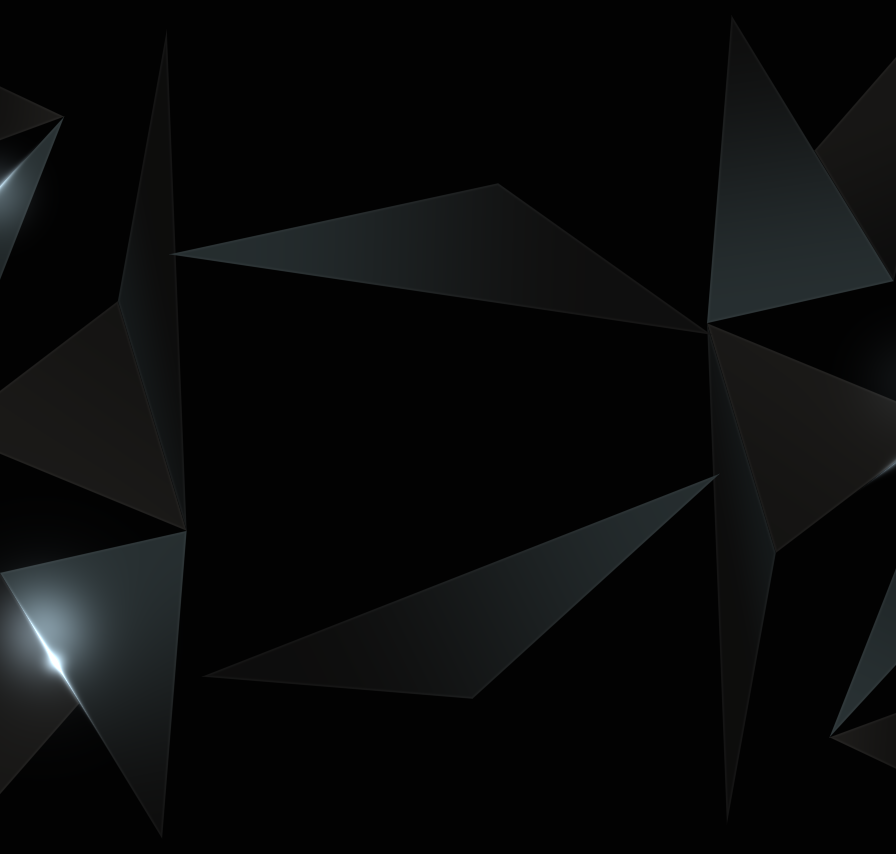
Reproduce this background procedurally as a WebGL 2 fragment shader.

```glsl
#version 300 es
precision highp float;

uniform vec2 u_resolution;
out vec4 outColor;

const vec2 CANVAS = vec2(7.68, 7.32);
const vec2 TURN_SUM = vec2(7.66, 7.32);
const vec3 BLACK = vec3(0.006);
const vec3 SOOT = vec3(0.048, 0.047, 0.046);
const vec3 UMBER = vec3(0.102, 0.098, 0.092);
const vec3 SLATE = vec3(0.145, 0.175, 0.182);
const vec3 ICE = vec3(0.80, 0.92, 1.0);

float segmentDistance(vec2 p, vec2 a, vec2 b) {
    vec2 ab = b - a;
    return length(p - a - ab * clamp(dot(p - a, ab) / dot(ab, ab), 0.0, 1.0));
}

float side(vec2 p, vec2 a, vec2 b) {
    return (b.x - a.x) * (p.y - a.y) - (b.y - a.y) * (p.x - a.x);
}

// Signed distance, negative inside either winding
float triangleDistance(vec2 p, vec2 a, vec2 b, vec2 c) {
    float winding = sign(side(c, a, b));
    float inner = min(min(side(p, a, b) * winding, side(p, b, c) * winding), side(p, c, a) * winding);
    float d = min(min(segmentDistance(p, a, b), segmentDistance(p, b, c)), segmentDistance(p, c, a));
    return inner > 0.0 ? -d : d;
}

// Linear blend of two tones between two points
vec3 ramp(vec2 p, vec2 from, vec2 to, vec3 first, vec3 last) {
    vec2 axis = to - from;
    return mix(first, last, smoothstep(0.0, 1.0, dot(p - from, axis) / dot(axis, axis)));
}

// Filled triangle with a faint rim
vec3 facet(vec3 base, vec2 p, vec2 a, vec2 b, vec2 c, vec3 tone, float aa) {
    float d = triangleDistance(p, a, b, c);
    float rim = exp(-pow((d + 0.008) / 0.01, 2.0));
    return mix(base, tone + 0.03 * rim, smoothstep(0.5 * aa, -0.5 * aa, d));
}

float halo(vec2 p, vec2 center, float radius) {
    vec2 q = (p - center) / radius;
    return exp(-dot(q, q));
}

// Thin streak of light, tapering along its direction
float streak(vec2 p, vec2 center, vec2 direction, float reach, float width) {
    vec2 axis = normalize(direction);
    vec2 q = p - center;
    float along = dot(q, axis) / reach;
    float across = (q.x * axis.y - q.y * axis.x) / width;
    return exp(-along * along - abs(across) * (1.0 + along * along));
}

// Fan of facets used on both sides
vec3 sideCluster(vec3 color, vec2 p, float aa) {
    vec2 hub = vec2(6.06, 4.55);
    vec2 knee = vec2(6.65, 2.58);
    vec2 wing = vec2(7.66, 4.91);
    vec2 tip = vec2(7.11, 1.0);
    vec3 tone = ramp(p, vec2(7.2, 6.4), vec2(7.9, 4.8), UMBER * 0.9, SOOT);
    color = facet(color, p, vec2(6.98, 6.03), wing, vec2(8.36, 7.61), tone, aa);
    tone = ramp(p, vec2(6.7, 4.6), vec2(6.3, 7.3), SLATE * 1.04, SOOT * 1.1);
    color = facet(color, p, vec2(6.27, 7.19), hub, wing, tone, aa);
    tone = ramp(p, vec2(7.4, 4.0), vec2(6.5, 2.7), UMBER, UMBER * 0.78);
    color = facet(color, p, hub, vec2(8.12, 3.70), knee, tone, aa);
    tone = ramp(p, vec2(6.14, 2.8), vec2(6.65, 2.9), SOOT * 1.05, SLATE * 0.58);
    color = facet(color, p, hub, knee, vec2(6.23, 0.25), tone, aa);
    tone = ramp(p, tip, vec2(8.2, 3.2), SLATE * 1.1, SLATE * 0.72);
    color = facet(color, p, tip, vec2(8.25, 3.90), vec2(8.25, 2.24), tone, aa);
    tone = ramp(p, tip, vec2(7.8, 0.95), UMBER * 1.1, UMBER * 0.7);
    return facet(color, p, tip, vec2(8.25, 1.42), vec2(8.25, 0.46), tone, aa);
}

void main() {
    vec2 p = gl_FragCoord.xy / u_resolution * CANVAS;
    float aa = 1.4 * CANVAS.y / u_resolution.y;

    // The left cluster is the right one turned by half a circle
    vec2 turned = p.x > 0.5 * CANVAS.x ? p : TURN_SUM - p;
    vec3 color = sideCluster(BLACK, turned, aa);

    // Central blades
    vec3 tone = ramp(p, vec2(1.9, 5.1), vec2(5.2, 5.0), SLATE, SOOT * 1.25);
    color = facet(color, p, vec2(1.45, 5.14), vec2(4.27, 5.75), vec2(6.10, 4.45), tone, aa);
    tone = ramp(p, vec2(6.0, 3.1), vec2(2.6, 1.4), SLATE, SOOT * 1.1);
    color = facet(color, p, vec2(6.17, 3.26), vec2(1.73, 1.52), vec2(4.05, 1.33), tone, aa);

    // Lower left flare along the facet edge
    vec2 edge = vec2(1.40, -2.28);
    color += ICE * 0.40 * halo(p, vec2(0.38, 1.90), 0.36);
    color += ICE * 0.08 * halo(p, vec2(0.35, 1.85), 0.7);
    color += ICE * 0.9 * streak(p, vec2(0.47, 1.65), edge, 0.45, 0.022);
    color += ICE * 0.5 * halo(p, vec2(0.47, 1.64), 0.09);

    // Glints on the outer borders
    color += ICE * 0.22 * halo(p, vec2(-0.05, 5.66), 0.28);
    color += ICE * 0.6 * streak(p, vec2(0.0, 5.72), vec2(0.55, 0.62), 0.28, 0.025);
    color += ICE * 0.07 * halo(p, vec2(7.80, 4.05), 0.4);
    color += ICE * 0.5 * streak(p, vec2(7.70, 3.37), vec2(1.03, 0.78), 0.24, 0.02);

    outColor = vec4(min(color, 1.0), 1.0);
}
```
